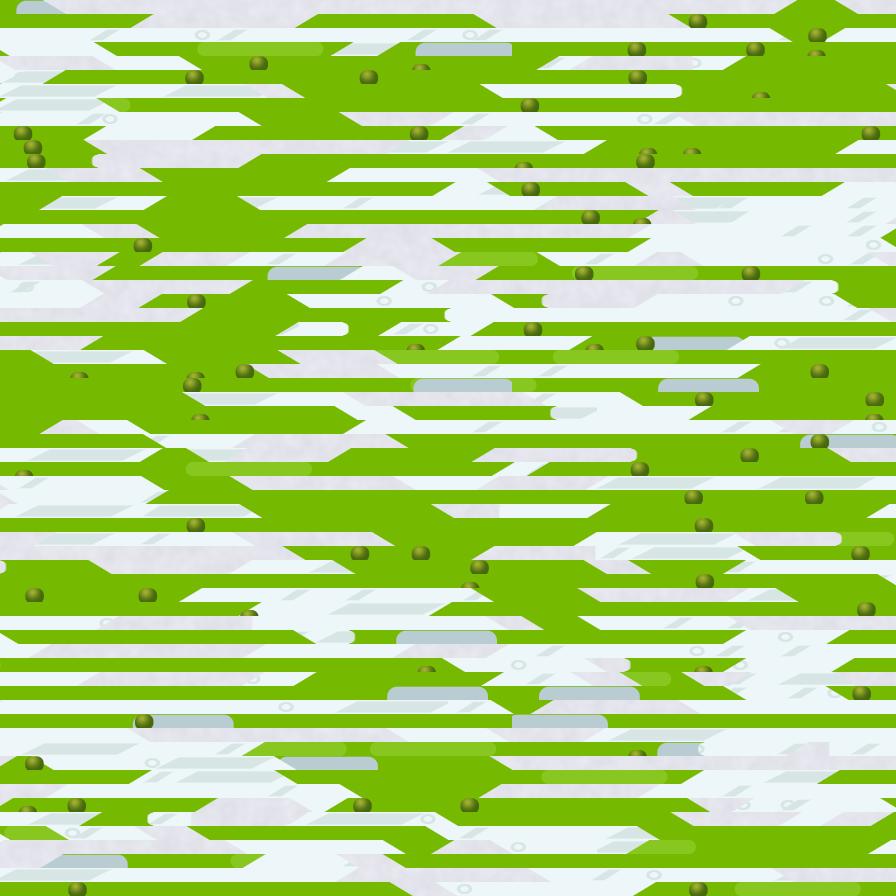
Write a Shadertoy shader that draws this texture.

```glsl
// Snow and pale rock lying in thin horizontal bands over bright grass.
// Every row is cut into cells with slanted ends; gradient noise chooses each
// cell's cover, then shade marks, ponds, grass lenses and bushes are scattered.

const float ROWS = 64.0;     // bands over the canvas height
const float CELL = 0.055;    // mean cell length along a band
const float SLANT = 0.026;   // sideways run of a slanted end

const vec3 GRASS = vec3(0.46, 0.73, 0.0);
const vec3 GRASS_LIGHT = vec3(0.53, 0.78, 0.12);
const vec3 SNOW = vec3(0.93, 0.965, 0.975);
const vec3 SNOW_SHADE = vec3(0.845, 0.9, 0.895);
const vec3 ROCK = vec3(0.893, 0.895, 0.925);
const vec3 POND = vec3(0.72, 0.80, 0.82);
const vec3 BUSH_DARK = vec3(0.28, 0.41, 0.05);
const vec3 BUSH_LIGHT = vec3(0.66, 0.72, 0.2);

float hash(vec2 p) {
    vec3 q = fract(p.xyx * 0.1031);
    q += dot(q, q.yzx + 33.33);
    return fract((q.x + q.y) * q.z);
}

float gradientDot(vec2 corner, vec2 offset) {
    float angle = 6.2832 * hash(corner);
    return dot(vec2(cos(angle), sin(angle)), offset);
}

float gradientNoise(vec2 p) {
    vec2 i = floor(p), f = p - i;
    vec2 u = f * f * f * (f * (f * 6.0 - 15.0) + 10.0);
    vec2 e = vec2(1.0, 0.0);
    return mix(mix(gradientDot(i, f), gradientDot(i + e, f - e), u.x),
               mix(gradientDot(i + e.yx, f - e.yx), gradientDot(i + 1.0, f - 1.0), u.x), u.y);
}

// Cover of one cell: x = lies above the grass, y = is rock rather than snow
vec2 cellCover(float k, float row) {
    float x = k * CELL;
    float parity = mod(row, 2.0) * 2.0 - 1.0;
    float drift = gradientNoise(vec2(x * 3.0 + 11.0, row * 0.13 + 5.0));
    float streak = gradientNoise(vec2(x * 5.0 + 37.0 * row, row + 0.5));
    float rock = gradientNoise(vec2(x * 4.0 + 53.0, row * 0.31 + 71.0));
    return vec2(step(0.0, 0.2 * parity + 0.9 * streak + 0.7 * drift), step(0.04, rock));
}

// Cover along one row, with slanted or sometimes rounded ends
vec2 rowCover(vec2 p, float row, float pixel) {
    float v = clamp(p.y * ROWS - row - 0.5, -0.5, 0.5);
    float first = floor(p.x / CELL);
    vec2 cover = cellCover(first - 1.0, row);
    vec2 left = cover;
    for (int i = 0; i < 2; i++) {
        float k = first + float(i);
        vec2 right = cellCover(k, row);
        float pick = hash(vec2(k + 90.0, row + 17.0));
        float lean = pick < 0.45 ? v : -v;
        if (pick > 0.9) lean = 5.0 * v * v * v * v * (right.x - left.x);
        float edge = (k + 0.44 * (hash(vec2(k + 7.0, row + 140.0)) - 0.5)) * CELL + SLANT * lean;
        cover = mix(cover, right, clamp(0.5 + 0.5 * (p.x - edge) / pixel, 0.0, 1.0));
        left = right;
    }
    return cover;
}

// Blends the nearest two rows across their shared border
vec2 groundCover(vec2 p, float pixel) {
    float row = floor(p.y * ROWS), f = p.y * ROWS - row;
    float toBorder = (0.5 - abs(f - 0.5)) / ROWS;
    vec2 here = rowCover(p, row, pixel);
    vec2 next = rowCover(p, row + (f < 0.5 ? -1.0 : 1.0), pixel);
    return mix(here, next, clamp(0.5 - toBorder / pixel, 0.0, 0.5));
}

// Offset from a jittered item in units of row height (xy), and its chance (z)
vec3 scatter(vec2 p, float columns, float seed) {
    vec2 grid = vec2(columns, ROWS), id = floor(p * grid);
    float jitter = 0.3 * (hash(id + seed + 31.0) - 0.5);
    vec2 centre = (id + vec2(0.5 + jitter, 0.5)) / grid;
    return vec3((p - centre) * ROWS, hash(id + seed));
}

float roundBox(vec2 q, vec2 halfSize, float radius) {
    vec2 d = abs(q) - halfSize + radius;
    return length(max(d, 0.0)) + min(max(d.x, d.y), 0.0) - radius;
}

float slantBox(vec2 q, vec2 halfSize, float lean) {
    return max((abs(q.x - lean * q.y) - halfSize.x) / length(vec2(1.0, lean)), abs(q.y) - halfSize.y);
}

// Antialiased fill of items whose chance lies under the limit
float fill(float d, float blur, float chance, float limit) {
    return clamp(0.5 - d / blur, 0.0, 1.0) * step(chance, limit);
}

void mainImage(out vec4 fragColor, in vec2 fragCoord) {
    vec2 p = fragCoord / iResolution.y;
    float pixel = 1.0 / iResolution.y, blur = ROWS * pixel;
    vec2 cover = groundCover(p, pixel);

    // Grass with lighter lenses and flat-bottomed ponds
    vec3 lens = scatter(p, 5.0, 210.0);
    vec3 pond = scatter(p, 7.0, 320.0);
    vec3 grass = mix(GRASS, GRASS_LIGHT, fill(roundBox(lens.xy, vec2(4.5, 0.5), 0.48), blur, lens.z, 0.08));
    grass = mix(grass, POND, fill(roundBox(pond.xy + vec2(0.0, 0.5), vec2(3.6, 0.95), 0.7), blur, pond.z, 0.045));

    // Snow with slashes, long shades and small rings
    vec3 slash = scatter(p, 14.0, 430.0);
    vec3 shade = scatter(p, 6.0, 540.0);
    vec3 ring = scatter(p, 20.0, 650.0);
    float marks = fill(slantBox(slash.xy, vec2(0.45, 0.38), 1.6), blur, slash.z, 0.22);
    marks = max(marks, fill(slantBox(shade.xy, vec2(3.4, 0.4), 2.0), blur, shade.z, 0.25));
    marks = max(marks, fill(abs(length(ring.xy * vec2(0.8, 1.2)) - 0.34) - 0.1, blur, ring.z, 0.07));
    vec3 snow = mix(SNOW, SNOW_SHADE, marks);

    // Softly mottled rock
    vec3 rock = ROCK + 0.025 * gradientNoise(p * 45.0) + 0.02 * gradientNoise(p * 110.0);
    vec3 color = mix(grass, mix(snow, rock, cover.y), cover.x);

    // Domed bushes rooted in grass, a few sunk below their row
    vec3 bush = scatter(p, 16.0, 760.0);
    float rooted = 1.0 - step(0.5, groundCover(p - bush.xy / ROWS, pixel).x);
    vec2 q = bush.xy + vec2(0.0, 0.55 * step(bush.z, 0.025));
    float dome = roundBox(q + vec2(0.0, 0.08), vec2(0.66, 0.56), 0.5);
    float light = smoothstep(0.75, -0.1, length(q - vec2(-0.15, 0.2)));
    vec3 leaf = mix(BUSH_DARK, BUSH_LIGHT, light);
    color = mix(color, leaf, rooted * fill(dome, blur, bush.z, 0.12));

    fragColor = vec4(color, 1.0);
}
```
